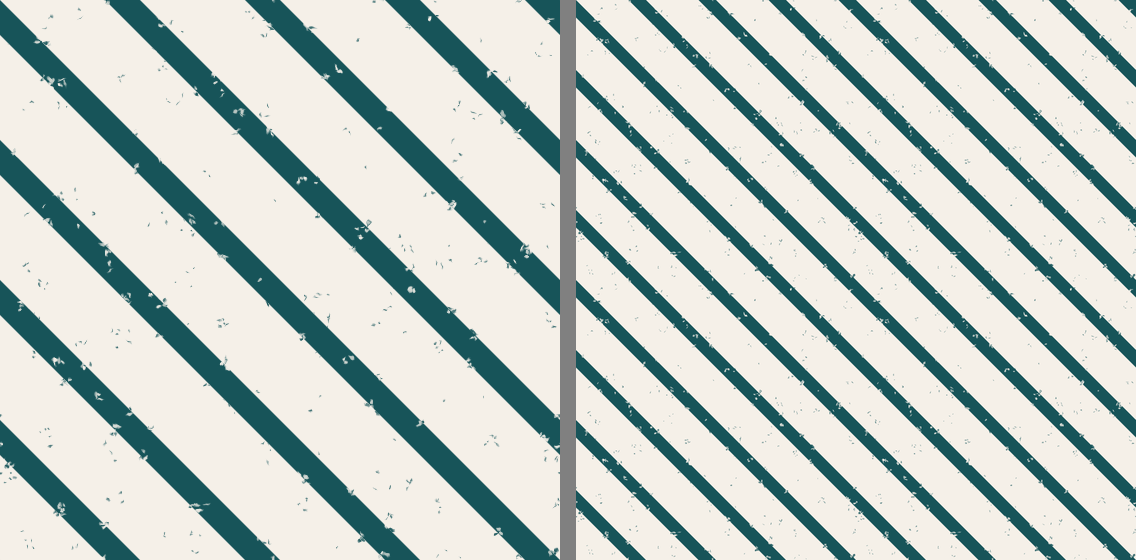
Left: one tile. Right: repeated 2 by 2.
A WebGL 2 fragment shader for this pattern:

```glsl
#version 300 es
precision highp float;
// Diagonal teal stripes on cream with chipped ink and scattered flecks, tiling seamlessly.

uniform vec2 u_resolution;
out vec4 fragColor;

const vec3 CREAM = vec3(0.96, 0.94, 0.91);
const vec3 TEAL = vec3(0.09, 0.33, 0.35);
const float STRIPES = 4.0;        // repeats across and down
const float STRIPE_CENTRE = 0.875; // within one repeat
const float HALF_WIDTH = 0.125;   // share of one repeat
const float CHIP_CELLS = 12.0;    // wear spots along each stripe
const float FLECK_CELLS = 13.0;   // fleck cells across and down
const float GRAIN_CELLS = 150.0;  // noise cells across and down

vec3 hash3(vec3 p) {
  p = fract(p * vec3(0.1031, 0.1030, 0.0973));
  p += dot(p, p.yxz + 33.33);
  return fract((p.xxy + p.yxx) * p.zyx);
}

float cornerSlope(vec2 cell, vec2 offset, float period, float seed) {
  float angle = 6.2832 * hash3(vec3(mod(cell, period), seed)).x;
  return dot(vec2(cos(angle), sin(angle)), offset);
}

// Gradient noise that wraps after a whole number of cells
float wrappedNoise(vec2 p, float period, float seed) {
  vec2 cell = floor(p), f = fract(p);
  vec2 blend = f * f * f * (f * (f * 6.0 - 15.0) + 10.0);
  vec2 e = vec2(1.0, 0.0);
  float low = mix(cornerSlope(cell, f, period, seed),
                  cornerSlope(cell + e.xy, f - e.xy, period, seed), blend.x);
  float high = mix(cornerSlope(cell + e.yx, f - e.yx, period, seed),
                   cornerSlope(cell + e.xx, f - e.xx, period, seed), blend.x);
  return mix(low, high, blend.y);
}

float fill(float dist, float soft) {
  return 1.0 - smoothstep(-soft, soft, dist);
}

// A handful of small tilted ellipses around the origin
float cluster(vec2 p, vec3 key, float spread, float size, float most, float soft) {
  float count = 1.0 + floor(most * hash3(key + 71.0).x);
  float cover = 0.0;
  for (float i = 0.0; i < 6.0; i++) {
    if (i >= count) break;
    vec3 place = hash3(key + vec3(17.0, 5.0, 11.0) * (i + 1.0));
    vec3 shape = hash3(key + vec3(3.0, 23.0, 13.0) * (i + 1.0));
    float angle = 6.2832 * shape.x;
    vec2 axis = vec2(cos(angle), sin(angle));
    vec2 q = p - spread * (2.0 * place.xy - 1.0);
    q = vec2(dot(q, axis), dot(q, vec2(-axis.y, axis.x)));
    vec2 radii = size * vec2(mix(0.6, 1.7, shape.y), mix(0.4, 0.9, shape.z));
    float dist = (length(q / radii) - 1.0) * radii.y;
    cover = max(cover, fill(dist, soft) * mix(0.65, 1.0, place.z));
  }
  return cover;
}

// Dark flecks scattered over the ground
float groundFlecks(vec2 p, float soft) {
  float cover = 0.0;
  for (float j = -1.0; j <= 1.0; j++)
    for (float i = -1.0; i <= 1.0; i++) {
      vec2 cell = floor(p * FLECK_CELLS) + vec2(i, j);
      vec3 key = vec3(mod(cell, FLECK_CELLS), 41.0);
      vec3 pick = hash3(key);
      if (pick.z > 0.62) continue;
      vec2 centre = (cell + pick.xy) / FLECK_CELLS;
      float spread = mix(0.008, 0.022, hash3(key + 9.0).y);
      cover = max(cover, cluster(p - centre, key, spread, 0.0019, 5.0, soft));
    }
  return cover;
}

// x: light chips, y: dark burrs, set on the middle and both edges of a stripe
vec2 stripeWear(vec2 p, float stripe, float soft) {
  vec2 wear = vec2(0.0);
  for (float side = -1.0; side <= 1.0; side++)
    for (float i = -1.0; i <= 1.0; i++) {
      float cell = floor(p.x * CHIP_CELLS) + i;
      vec3 key = vec3(mod(cell, CHIP_CELLS), mod(stripe, STRIPES), side + 90.0);
      vec3 pick = hash3(key);
      bool onEdge = abs(side) > 0.5;
      if (pick.z > (onEdge ? 0.68 : 0.5)) continue;
      float x = (cell + pick.x) / CHIP_CELLS;
      float across = side * HALF_WIDTH + (pick.y - 0.5) * (onEdge ? 0.02 : 0.13);
      vec2 centre = vec2(x, (stripe + STRIPE_CENTRE + across) / STRIPES - x);
      vec2 q = p - centre;
      wear.x = max(wear.x, cluster(q, key, 0.009, 0.0036, 5.0, soft));
      if (onEdge)
        wear.y = max(wear.y, cluster(q, key + 29.0, 0.006, 0.0034, 3.0, soft));
    }
  return wear;
}

void main() {
  vec2 uv = gl_FragCoord.xy / u_resolution;
  float soft = 0.8 / min(u_resolution.x, u_resolution.y);

  // Ragged outline for the wear
  vec2 grain = vec2(wrappedNoise(uv * GRAIN_CELLS, GRAIN_CELLS, 1.0),
                    wrappedNoise(uv * GRAIN_CELLS, GRAIN_CELLS, 2.0));
  vec2 ragged = uv + 0.0035 * grain;

  // Clean diagonal stripes
  float phase = STRIPES * (uv.x + uv.y) - STRIPE_CENTRE;
  float stripe = floor(phase + 0.5);
  float dist = (abs(phase - stripe) - HALF_WIDTH) / (STRIPES * sqrt(2.0));
  float ink = fill(dist, soft);

  // Chips remove ink; burrs and flecks add it
  vec2 wear = stripeWear(ragged, stripe, soft);
  ink *= 1.0 - wear.x;
  ink = max(ink, max(wear.y * (1.0 - wear.x), 0.85 * groundFlecks(ragged, soft)));

  fragColor = vec4(mix(CREAM, TEAL, ink), 1.0);
}
```
